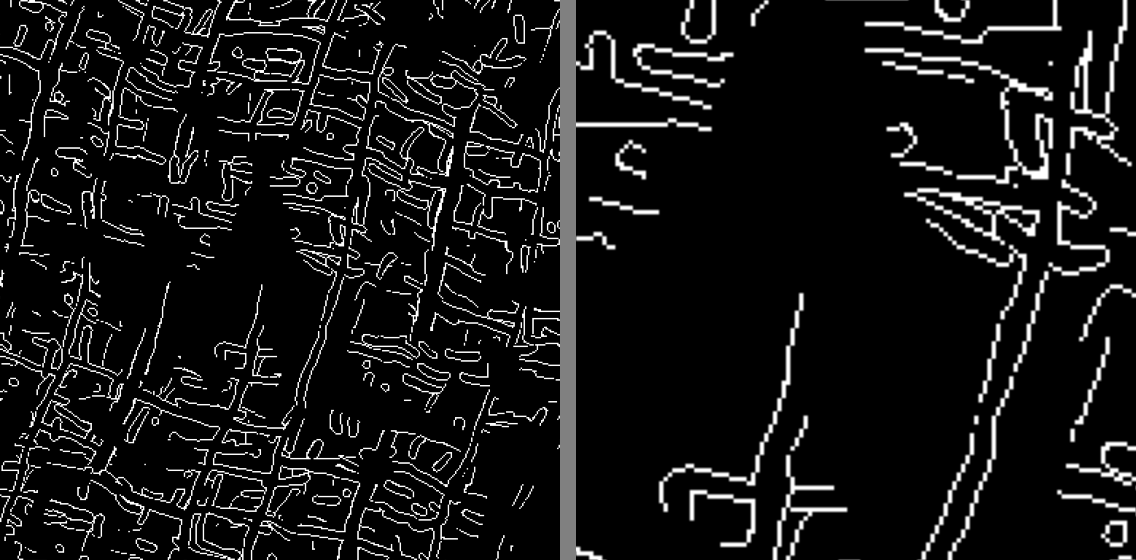
Left: the whole. Right: its middle third, enlarged.
A Shadertoy shader for this texture:

```glsl
// Edge map of a tilted town plan: thin white outlines of streets, yards and huts on black.
// Streets and scattered capsules merge into one distance field; its broken zero line is
// plotted one cell wide on a coarse raster and blended, which gives the fine staircase.

#define RASTER 384.0        // raster cells across the canvas
#define SOFTNESS 0.40       // half width of the blend between raster cells
#define TILT 0.27           // rotation of the street plan in radians
#define AVENUE_GAP 0.150    // spacing of the long streets
#define CROSS_GAP 0.085     // smallest spacing of the cross streets
#define ROAD_HALF 0.0100    // half width of a street
#define YARD_CELL 0.0465    // spacing of the scattered shapes
#define DROPOUT 0.29        // noise level below which lines break
#define VOID_LEVEL 0.80     // noise level above which the ground is empty

vec2 hash2(vec2 p) {
    vec2 s = vec2(dot(p, vec2(127.1, 311.7)), dot(p, vec2(269.5, 183.3)));
    return fract(sin(s) * 43758.5453);
}

vec2 noise2(vec2 p) {
    vec2 i = floor(p), f = fract(p);
    f = f * f * (3.0 - 2.0 * f);
    vec2 low = mix(hash2(i), hash2(i + vec2(1, 0)), f.x);
    vec2 high = mix(hash2(i + vec2(0, 1)), hash2(i + vec2(1, 1)), f.x);
    return mix(low, high, f.y);
}

// Rotated plan coordinates with broad bends and a fine tremble
vec2 planCoords(vec2 p) {
    float c = cos(TILT), s = sin(TILT);
    vec2 q = vec2(c * p.x - s * p.y, s * p.x + c * p.y);
    q += 0.015 * sin(p.yx * vec2(8.0, 11.0) + vec2(1.3, 4.1));
    q += 0.017 * (noise2(p * 15.0) - 0.5);
    return q + 0.006 * (noise2(p * 48.0 + 7.0) - 0.5);
}

// Distance to the nearest line of a unit-spaced set
float toLine(float x) {
    return 0.5 - abs(fract(x) - 0.5);
}

// Long streets; some stretches are missing
float avenues(float x, float y) {
    vec2 stretch = hash2(vec2(floor(x + 0.5), floor(y * 5.0)) + 23.0);
    if (stretch.x < 0.15) return 1.0;
    return toLine(x) * AVENUE_GAP - ROAD_HALF;
}

// Cross streets with their own spacing in every column; some are missing
float crossStreets(float x, float y) {
    vec2 column = hash2(vec2(floor(x), 5.0));
    float gap = CROSS_GAP * mix(0.9, 1.6, column.x);
    float row = y / gap + column.y;
    vec2 street = hash2(vec2(floor(x), floor(row + 0.5)) + 71.0);
    if (street.x < 0.2) return 1.0;
    return toLine(row) * gap - ROAD_HALF * mix(0.6, 1.0, street.y);
}

// Bent capsules, single strokes and small rings
float yardShapes(vec2 q) {
    float d = 1.0;
    vec2 home = floor(q / YARD_CELL);
    for (int j = -1; j <= 1; j++)
    for (int i = -1; i <= 1; i++) {
        vec2 cell = home + vec2(i, j);
        vec2 place = hash2(cell), kind = hash2(cell + 37.0);
        vec2 v = q - (cell + 0.5 + 0.8 * (place - 0.5)) * YARD_CELL;
        float angle = (kind.x < 0.65 ? 0.0 : 1.5708) + 0.6 * (place.x - 0.5);
        float c = cos(angle), s = sin(angle);
        v = vec2(c * v.x + s * v.y, c * v.y - s * v.x);

        float halfLength = mix(0.008, 0.035, place.y);
        float radius = mix(0.0055, 0.0085, place.x);
        if (kind.y < 0.12) halfLength = 0.0;
        else if (kind.y < 0.42) radius = 0.0;
        v.y += 9.0 * (kind.x - 0.5) * v.x * v.x;
        v.x -= clamp(v.x, -halfLength, halfLength);
        d = min(d, length(v) - radius);
    }
    return d;
}

// Distance to the outlines in raster cells, far away where lines break
float outlineField(vec2 cell) {
    vec2 q = planCoords((cell + 0.5) / RASTER);
    if (noise2(q * 18.0 + 9.0).x < DROPOUT) return RASTER;
    float x = q.x / AVENUE_GAP;
    x += 0.15 * sin(x * 2.4);
    float d = avenues(x, q.y);
    if (noise2(q * 7.0 + 3.0).y < VOID_LEVEL)
        d = min(d, min(crossStreets(x, q.y), yardShapes(q)));
    return d * RASTER;
}

// Lights a cell when the zero line passes through it: one cell wide at any slope
float edgeCell(float here, float right, float above) {
    float slope = max(abs(right - here), abs(above - here));
    return step(abs(here), 0.5 * clamp(slope, 0.85, 1.4));
}

void mainImage(out vec4 fragColor, in vec2 fragCoord) {
    vec2 grid = fragCoord / iResolution.y * RASTER - 0.5;
    vec2 cell = floor(grid);
    vec2 blend = smoothstep(0.5 - SOFTNESS, 0.5 + SOFTNESS, grid - cell);

    // Field on a 3 by 3 patch, then the four cells around this point
    float f[9];
    for (int k = 0; k < 8; k++) f[k] = outlineField(cell + vec2(k % 3, k / 3));
    float low = mix(edgeCell(f[0], f[1], f[3]), edgeCell(f[1], f[2], f[4]), blend.x);
    float high = mix(edgeCell(f[3], f[4], f[6]), edgeCell(f[4], f[5], f[7]), blend.x);
    fragColor = vec4(vec3(mix(low, high, blend.y)), 1.0);
}
```
